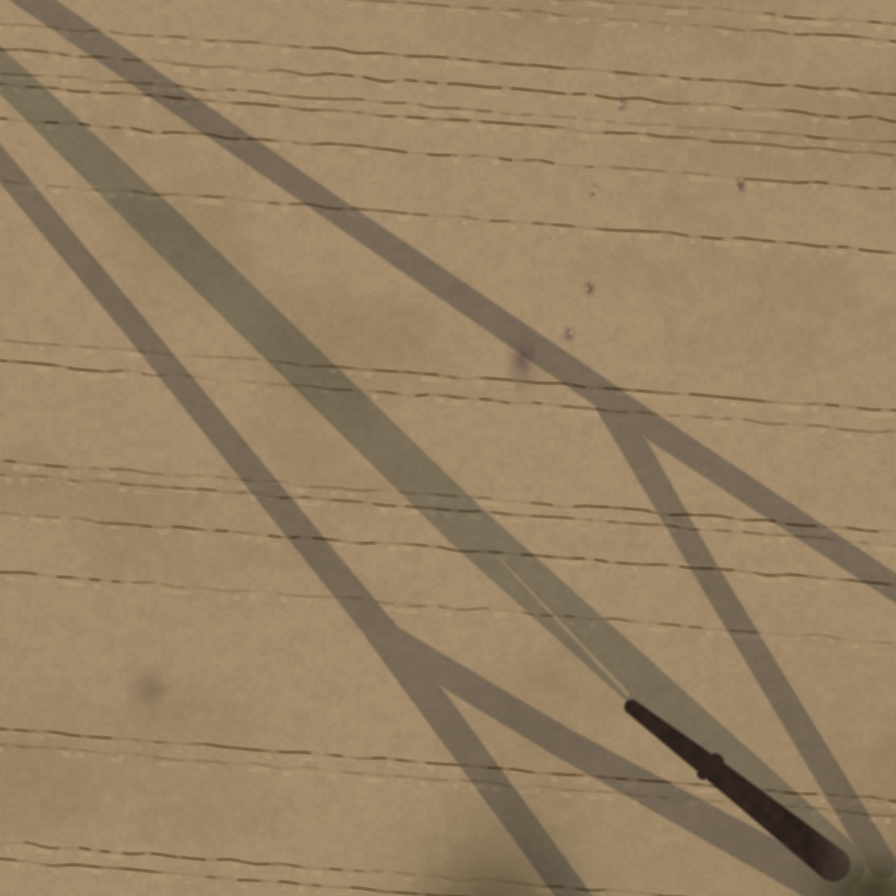
Write a Shadertoy shader that draws this texture.

```glsl
const vec3 SOIL = vec3(0.635, 0.542, 0.417);
const vec3 SOIL_DARK = vec3(0.555, 0.475, 0.355);
const vec3 FURROW = vec3(0.37, 0.28, 0.17);
const vec3 CRUMB = vec3(0.72, 0.62, 0.48);
const vec3 BROAD_TINT = vec3(0.755, 0.795, 0.835);
const vec3 THIN_TINT = vec3(0.735, 0.755, 0.81);
const vec3 POLE = vec3(0.18, 0.135, 0.115);
const vec3 MOSS = vec3(0.23, 0.22, 0.15);
const vec3 WEED = vec3(0.38, 0.31, 0.28);
const float ROW_SLOPE = 0.079;
const float ROW_WIDTH = 0.0032;
const float EDGE = 0.0028;
const int ROWS = 18;
const float ROW_HEIGHT[ROWS] = float[](
    1.052, 1.033, 0.974, 0.945, 0.919, 0.906, 0.867, 0.798, 0.620,
    0.596, 0.486, 0.471, 0.427, 0.362, 0.186, 0.169, 0.060, 0.040);
const int WEEDS = 5;
const vec2 WEED_POS[WEEDS] = vec2[](
    vec2(0.664, 0.785), vec2(0.694, 0.884), vec2(0.827, 0.793),
    vec2(0.635, 0.627), vec2(0.658, 0.678));

float hash(vec2 p) {
    vec3 q = fract(p.xyx * vec3(0.1031, 0.1030, 0.0973));
    q += dot(q, q.yzx + 33.33);
    return fract((q.x + q.y) * q.z);
}

float noise(vec2 p) {
    vec2 i = floor(p), f = fract(p);
    f = f * f * (3.0 - 2.0 * f);
    return mix(mix(hash(i), hash(i + vec2(1, 0)), f.x),
               mix(hash(i + vec2(0, 1)), hash(i + vec2(1, 1)), f.x), f.y);
}

float fbm(vec2 p) {
    float sum = 0.0, amp = 0.5;
    for (int i = 0; i < 4; i++) {
        sum += amp * noise(p);
        p = p * 2.03 + 17.7;
        amp *= 0.5;
    }
    return sum / 0.9375;
}

// Coverage of a segment whose half width runs from wa to wb
float band(vec2 p, vec2 a, vec2 b, float wa, float wb) {
    vec2 ab = b - a;
    float t = clamp(dot(p - a, ab) / dot(ab, ab), 0.0, 1.0);
    float d = length(p - a - ab * t) - mix(wa, wb, t);
    return 1.0 - smoothstep(-EDGE, EDGE, d);
}

float spot(vec2 p, vec2 center, vec2 radius) {
    vec2 q = (p - center) / radius;
    return exp(-dot(q, q));
}

float thinShadows(vec2 p) {
    // Upper strut and its branch
    float s = band(p, vec2(0.015, 1.015), vec2(0.365, 0.772), 0.015, 0.014);
    s = max(s, band(p, vec2(0.365, 0.772), vec2(0.685, 0.552), 0.014, 0.016));
    s = max(s, band(p, vec2(0.685, 0.552), vec2(1.02, 0.330), 0.015, 0.014));
    s = max(s, band(p, vec2(0.680, 0.550), vec2(0.781, 0.375), 0.016, 0.014));
    s = max(s, band(p, vec2(0.781, 0.375), vec2(0.985, 0.035), 0.014, 0.016));
    // Lower strut and its branch
    s = max(s, band(p, vec2(-0.02, 0.842), vec2(0.156, 0.629), 0.014, 0.014));
    s = max(s, band(p, vec2(0.156, 0.629), vec2(0.425, 0.296), 0.014, 0.017));
    s = max(s, band(p, vec2(0.425, 0.296), vec2(0.655, -0.02), 0.018, 0.017));
    s = max(s, band(p, vec2(0.430, 0.290), vec2(0.625, 0.173), 0.016, 0.017));
    return max(s, band(p, vec2(0.625, 0.173), vec2(0.930, 0.005), 0.017, 0.021));
}

float broadShadow(vec2 p) {
    float s = band(p, vec2(-0.02, 0.942), vec2(0.182, 0.746), 0.019, 0.024);
    s = max(s, band(p, vec2(0.182, 0.746), vec2(0.523, 0.411), 0.024, 0.026));
    s = max(s, band(p, vec2(0.523, 0.411), vec2(0.940, 0.035), 0.026, 0.026));
    float slit = band(p, vec2(0.560, 0.374), vec2(0.700, 0.226), 0.0005, 0.0025);
    return s * (1.0 - 0.8 * slit);
}

vec3 ground(vec2 p) {
    float patches = fbm(p * vec2(5.0, 8.0));
    float shade = 0.5 * smoothstep(0.45, 0.8, patches)
                + 0.35 * smoothstep(0.5, 0.0, p.y) * smoothstep(0.3, 1.0, p.x);
    vec3 col = mix(SOIL, SOIL_DARK, shade);
    col *= 1.0 + 0.07 * (fbm(p * vec2(75.0, 95.0)) - 0.5);
    col *= 1.0 + 0.035 * (noise(p * 230.0) - 0.5);

    // Broken furrows with bright crumbs beside them
    float v = p.y + ROW_SLOPE * p.x;
    for (int i = 0; i < ROWS; i++) {
        float id = float(i) * 7.31;
        float d = v - ROW_HEIGHT[i] + 0.004 * (noise(vec2(p.x * 35.0, id)) - 0.5);
        float broken = smoothstep(0.2, 0.65, noise(vec2(p.x * 85.0, id + 3.0)));
        float run = smoothstep(0.15, 0.65, noise(vec2(p.x * 4.0, id + 5.0)));
        float groove = 1.0 - smoothstep(0.0004, ROW_WIDTH, abs(d));
        float ridge = 1.0 - smoothstep(0.001, 0.005, abs(d + 0.006));
        float lumps = smoothstep(0.55, 0.85, noise(vec2(p.x * 110.0, v * 130.0)));
        col = mix(col, FURROW, groove * (0.12 + 0.53 * broken) * (0.3 + 0.7 * run));
        col = mix(col, CRUMB, ridge * lumps * 0.45);
    }
    return col;
}

void mainImage(out vec4 fragColor, in vec2 fragCoord) {
    vec2 p = fragCoord / iResolution.xy;
    vec3 col = ground(p);

    // Scattered weeds and stains
    for (int i = 0; i < WEEDS; i++) {
        float ragged = smoothstep(0.2, 0.6, noise(p * 180.0));
        col = mix(col, WEED, 0.75 * ragged * spot(p, WEED_POS[i], vec2(0.005, 0.007)));
    }
    float streaks = 0.35 + 0.65 * noise(p * vec2(170.0, 65.0));
    col = mix(col, WEED, streaks * spot(p, vec2(0.584, 0.592), vec2(0.013, 0.022)));
    col = mix(col, WEED, 0.38 * spot(p, vec2(0.167, 0.231), vec2(0.018, 0.020)));
    col = mix(col, MOSS, 0.55 * spot(p, vec2(0.555, -0.015), vec2(0.085, 0.075)));

    // Cast shadows
    float broad = broadShadow(p);
    float thin = thinShadows(p) * (1.0 - broad);
    col *= mix(vec3(1.0), BROAD_TINT, broad) * mix(vec3(1.0), THIN_TINT, thin);

    // Pole with its joint and mossy foot
    col = mix(col, MOSS, 0.9 * spot(p, vec2(0.975, 0.005), vec2(0.055, 0.033)));
    float pole = band(p, vec2(0.705, 0.211), vec2(0.795, 0.142), 0.008, 0.013);
    pole = max(pole, band(p, vec2(0.795, 0.142), vec2(0.930, 0.035), 0.013, 0.019));
    pole = max(pole, band(p, vec2(0.785, 0.137), vec2(0.798, 0.149), 0.007, 0.010));
    vec3 poleColor = POLE * (0.8 + 0.4 * fbm(p * 90.0));
    col = mix(col, poleColor, pole * (1.0 - 0.5 * smoothstep(0.90, 0.96, p.x)));

    fragColor = vec4(clamp(col, 0.0, 1.0), 1.0);
}
```
